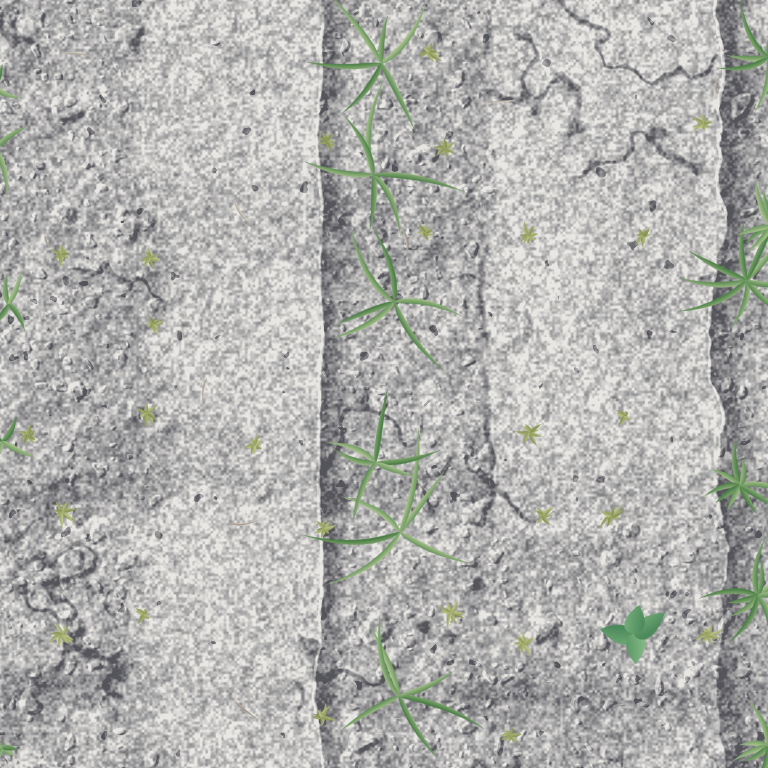
This texture is drawn by a Shadertoy shader. Its source:

```glsl
// Dry grey field soil seen from above: crusted strips, crumbly furrows, grass and seedlings.
const vec3 SHADE_SOIL = vec3(0.33, 0.33, 0.355), LIT_SOIL = vec3(0.91, 0.905, 0.89);
const vec3 GRASS_DARK = vec3(0.30, 0.50, 0.28), GRASS_PALE = vec3(0.66, 0.76, 0.55);
const vec3 WEED_DARK = vec3(0.52, 0.57, 0.33), WEED_PALE = vec3(0.76, 0.78, 0.54);
const vec3 LEAF_DARK = vec3(0.30, 0.54, 0.36), LEAF_PALE = vec3(0.53, 0.74, 0.53);
const vec3 STRAW_DARK = vec3(0.58, 0.54, 0.49), STRAW_PALE = vec3(0.86, 0.83, 0.77);

float hash(vec2 p) {
    vec3 q = fract(p.xyx * 0.1031);
    q += dot(q, q.yzx + 33.33);
    return fract((q.x + q.y) * q.z);
}
vec2 hash2(vec2 p) { return vec2(hash(p), hash(p + 17.3)); }

float noise(vec2 p) {
    vec2 i = floor(p), f = fract(p);
    f = f * f * (3.0 - 2.0 * f);
    return mix(mix(hash(i), hash(i + vec2(1, 0)), f.x),
               mix(hash(i + vec2(0, 1)), hash(i + vec2(1, 1)), f.x), f.y);
}
float fbm(vec2 p) {
    float sum = 0.0, amp = 0.533;
    for (int i = 0; i < 4; i++) {
        sum += amp * noise(p);
        p = mat2(1.6, 1.2, -1.2, 1.6) * p + 7.1;
        amp *= 0.5;
    }
    return sum;
}
float falloff(float start, float end, float x) { return 1.0 - smoothstep(start, end, x); }

// Ragged, nearly vertical border: signed distance, positive to its right
float border(vec2 p, float x, float wobble, float seed) {
    return p.x - x - wobble * (fbm(vec2(p.y * 11.0, seed)) - 0.5);
}
vec2 lips(vec2 p) { return vec2(border(p, 0.415, 0.02, 1.0), border(p, 0.93, 0.055, 6.0)); }

// Two raised strips, each with a sharp right lip
float crust(vec2 p, vec2 lip) {
    float a = smoothstep(-0.025, 0.025, border(p, 0.19, 0.16, 3.0));
    float b = smoothstep(-0.004, 0.006, border(p, 0.635, 0.035, 8.0));
    b *= smoothstep(0.26, 0.36, p.y + 0.25 * (fbm(p * 9.0) - 0.5));
    return a * falloff(-0.002, 0.002, lip.x) + b * falloff(-0.002, 0.002, lip.y);
}

// One irregular lump per occupied grid cell
float clods(vec2 p, float cells, float density) {
    vec2 g = p * cells + 0.35 * vec2(noise(p * cells * 3.0), noise(p * cells * 3.0 + 9.0));
    vec2 id = floor(g), r = hash2(id + cells);
    float size = mix(0.12, 0.28, r.x);
    float d = length(fract(g) - mix(vec2(0.3), vec2(0.7), hash2(id + 5.0)));
    return step(r.y, density) * falloff(size * 0.45, size, d) * size / cells;
}
float soilHeight(vec2 p) {
    float top = crust(p, lips(p));
    float lumps = clods(p, 13.0, 0.35) + clods(p + 0.37, 27.0, 0.4) + clods(p, 55.0, 0.35);
    float loose = (1.0 - 0.85 * top) * (0.02 * fbm(p * 13.0) + 0.45 * lumps);
    return 0.006 * top + loose + 0.005 * fbm(p * 48.0);
}

// Fan of tapered, bent blades growing from one root
void paintTuft(inout vec3 color, vec2 p, vec2 root, float reach, float width,
               int blades, float seed, vec3 dark, vec3 pale, float px) {
    p -= root;
    if (length(p) > reach * 1.4) return;
    for (int i = 0; i < blades; i++) {
        vec2 r = hash2(vec2(float(i), seed)), s = hash2(vec2(float(i) + 31.0, seed));
        float angle = 6.2832 * (float(i) + r.x) / float(blades) + seed;
        float len = reach * mix(0.5, 1.0, r.y), bend = 1.1 * (s.x - 0.5);
        vec2 axis = vec2(cos(angle), sin(angle));
        vec2 q = vec2(dot(p, axis), dot(p, vec2(-axis.y, axis.x)));
        float t = clamp(q.x / len, 0.0, 1.0);
        float side = (q.y - bend * len * t * t) / sqrt(1.0 + 4.0 * bend * bend * t * t);
        float halfWidth = width * 2.6 * sqrt(t) * (1.0 - t);
        float cover = falloff(-px, px, abs(side) - halfWidth) * step(0.001, t) * step(t, 0.999);
        float light = clamp(0.15 + 0.6 * s.y + 0.35 * side / width, 0.0, 1.0);
        color = mix(color, mix(dark, pale, light), cover);
    }
}
// Column of tufts with uneven spacing
void paintRow(inout vec3 color, vec2 p, float x, float reach, int blades, float seed, float px) {
    for (int i = 0; i < 6; i++) {
        vec2 r = hash2(vec2(float(i), seed));
        vec2 root = vec2(x + 0.05 * (r.x - 0.5), (float(i) + 0.15 + 0.7 * r.y) / 6.0);
        paintTuft(color, p, root, reach * mix(0.6, 1.1, r.y), 0.0036, blades,
                  seed + float(i), GRASS_DARK, GRASS_PALE, px);
    }
}
// Small tufts strewn over a grid
void paintStrewn(inout vec3 color, vec2 p, float cells, float density, float reach,
                 float width, int blades, vec3 dark, vec3 pale, float px) {
    vec2 id = floor(p * cells), r = hash2(id + cells);
    if (r.x > density) return;
    vec2 root = (id + mix(vec2(0.28), vec2(0.72), hash2(id + 3.7))) / cells;
    paintTuft(color, p, root, reach * mix(0.6, 1.0, r.y), width, blades, r.y * 40.0, dark, pale, px);
}

void mainImage(out vec4 fragColor, in vec2 fragCoord) {
    vec2 p = fragCoord / iResolution.y, lip = lips(p);
    float px = 0.8 / iResolution.y, top = crust(p, lip);
    // Relief lit from the upper left
    vec2 away = 0.0016 * vec2(0.85, -0.53);
    float slope = (soilHeight(p + away) - soilHeight(p - away)) / 0.0032;
    float value = mix(0.69, 0.775, top) + 0.36 * clamp(slope, -0.85, 0.45) + 0.14 * (fbm(p * 7.0) - 0.5);
    // Shadows beside the lips and faint bands across the furrows
    vec2 shadow = smoothstep(0.0, 0.003, lip) * (1.0 - smoothstep(vec2(0.0), vec2(0.045, 0.06), lip));
    float bandY = p.y + 0.05 * (fbm(p * 4.0) - 0.5);
    float band = falloff(0.0, 0.045, abs(bandY - 0.37)) + falloff(0.0, 0.04, abs(bandY - 0.1));
    value -= 0.24 * (shadow.x + shadow.y) + 0.11 * band * (1.0 - 0.6 * top);
    // Cracks, sand grain and dark pebbles
    float crack = falloff(0.004, 0.022, abs(fbm(p * 7.0 + 20.0) - 0.5));
    value -= 0.3 * crack * smoothstep(0.58, 0.72, noise(p * 9.0 + 4.0));
    value += 0.32 * (noise(p * 290.0) - 0.5) + 0.2 * (noise(p * 140.0 + 5.0) - 0.5);
    value -= 0.3 * smoothstep(0.0, 0.003, clods(p + 0.11, 42.0, 0.07));
    vec3 color = mix(SHADE_SOIL, LIT_SOIL, clamp((value - 0.33) / 0.58, 0.0, 1.0));
    // Straw, weeds, seedling and grass rows
    paintStrewn(color, p, 5.0, 0.45, 0.05, 0.0013, 1, STRAW_DARK, STRAW_PALE, px);
    paintStrewn(color, p, 8.0, 0.36, 0.022, 0.0024, 8, WEED_DARK, WEED_PALE, px);
    paintTuft(color, p, vec2(0.825, 0.175), 0.055, 0.013, 4, 2.0, LEAF_DARK, LEAF_PALE, px);
    paintRow(color, p, 0.0, 0.06, 4, 11.0, px);
    paintRow(color, p, 0.5, 0.13, 6, 23.0, px);
    paintRow(color, p, 0.985, 0.10, 9, 37.0, px);
    fragColor = vec4(color, 1.0);
}
```
